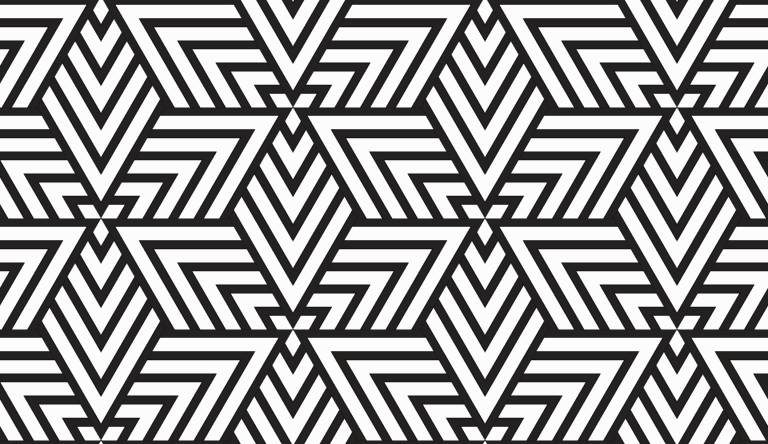
This pattern is drawn by a Shadertoy shader. Its source:

```glsl
const float ROOT3 = 1.7320508;

// Offset to the nearest star centre of a triangular lattice, spacing 1
vec2 starOffset(vec2 uv) {
    vec2 stretch = vec2(ROOT3, 1.0);
    vec2 corner = (fract(uv + 0.5) - 0.5) * stretch;
    vec2 middle = (fract(uv) - 0.5) * stretch;
    return dot(corner, corner) < dot(middle, middle) ? corner : middle;
}

// Chevron level in a rhombus: 0 at the small diamond, 1 at the outer edges
float chevronLevel(vec2 q) {
    float along = 0.0, across = 0.0;
    for (int i = 0; i < 3; i++) {
        float angle = radians(30.0 + 120.0 * float(i));
        vec2 axis = vec2(cos(angle), sin(angle));
        float reach = dot(q, axis);
        if (abs(reach) > abs(along)) {
            along = reach;
            across = abs(dot(q, vec2(-axis.y, axis.x)));
        }
    }
    // Opposite sectors hold the two ends of a rhombus
    return (along < 0.0 ? 1.0 + along : along) + ROOT3 * across;
}

vec3 patternColor(vec2 p) {
    vec2 uv = (p - vec2(0.1315, 0.508)) * 2.0;
    float level = chevronLevel(starOffset(uv));

    // Five stripes per rhombus, measured from each white centre line
    float offCentre = abs(fract(5.0 * level + 0.18) - 0.5);
    vec3 ink = mix(vec3(0.07, 0.05, 0.06), vec3(0.14, 0.13, 0.13),
                   smoothstep(0.3, 0.37, offCentre));
    return offCentre < 0.3 ? vec3(0.99) : ink;
}

void mainImage(out vec4 fragColor, in vec2 fragCoord) {
    // Supersample, as stripes end abruptly at the rhombus sides
    const int N = 4;
    vec3 sum = vec3(0.0);
    for (int y = 0; y < N; y++) {
        for (int x = 0; x < N; x++) {
            vec2 jitter = (vec2(x, y) + 0.5) / float(N) - 0.5;
            sum += patternColor((fragCoord + 1.2 * jitter) / iResolution.xy);
        }
    }
    fragColor = vec4(sum / float(N * N), 1.0);
}
```
